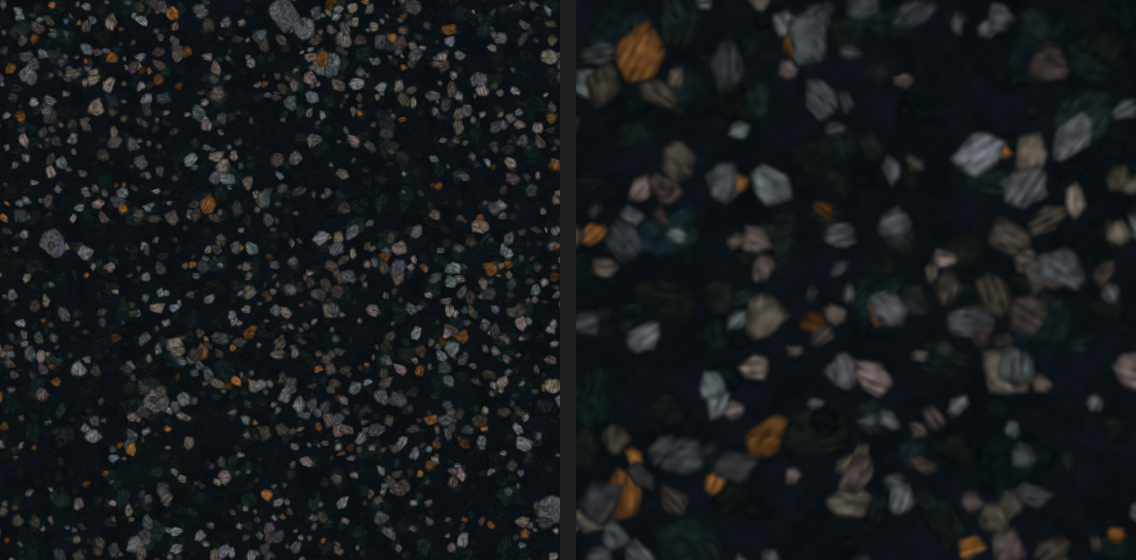
Left, the full canvas; right, a detail of the centre.
A Shadertoy shader for this texture:

```glsl
// Dark wet sand: pale, tan and amber mineral grains scattered over blue-black soil

float hash(vec2 p) {
    return fract(sin(dot(p, vec2(127.1, 311.7))) * 43758.5453);
}

float noise(vec2 p) {
    vec2 i = floor(p), f = fract(p);
    f = f * f * (3.0 - 2.0 * f);
    return mix(mix(hash(i), hash(i + vec2(1, 0)), f.x),
               mix(hash(i + vec2(0, 1)), hash(i + vec2(1, 1)), f.x), f.y);
}

mat2 rotate(float a) {
    return mat2(cos(a), sin(a), -sin(a), cos(a));
}

// Signed distance to an irregular polygon with softened corners
float pebble(vec2 p, float radius, vec2 id) {
    float sum = 0.0;
    for (int i = 0; i < 7; i++) {
        float k = float(i);
        float a = (k + 0.8 * hash(id + k * 3.1)) * 0.8976;
        float reach = radius * (0.72 + 0.4 * hash(id + k * 5.7 + 40.0));
        sum += exp(14.0 * (dot(p, vec2(cos(a), sin(a))) - reach) / radius);
    }
    return log(sum) * radius / 14.0;
}

// Dim teal and olive grains, barely lighter than the soil
vec3 dimColor(vec2 id) {
    vec3 tint = mix(vec3(0.055, 0.105, 0.12), vec3(0.10, 0.125, 0.115), hash(id + 11.3));
    return tint * mix(0.55, 1.15, hash(id + 17.9));
}

// Pale grains: mostly cool grey, some tan or mauve, a few amber
vec3 paleColor(vec2 id) {
    float kind = hash(id + 23.7);
    vec3 tint = mix(vec3(0.90, 1.02, 1.03), vec3(0.98, 1.0, 1.08), hash(id + 29.1));
    if (kind > 0.50) tint = vec3(1.08, 1.0, 0.88);
    if (kind > 0.78) tint = vec3(1.10, 0.97, 0.94);
    if (kind > 0.91) tint = vec3(1.35, 0.88, 0.45);
    return tint * mix(0.17, 0.40, pow(hash(id + 31.3), 1.3));
}

// One layer of jittered grains; radius is in cells, share is the filled part of cells
vec3 scatter(vec3 color, vec2 uv, float cells, float radius, float share, bool pale, float seed) {
    vec2 home = floor(uv * cells);
    for (int y = -1; y <= 1; y++)
    for (int x = -1; x <= 1; x++) {
        vec2 cell = home + vec2(x, y);
        vec2 id = cell + seed;
        vec2 center = cell + 0.5 + 0.7 * (vec2(hash(id + 1.7), hash(id + 5.3)) - 0.5);
        float clump = pale ? mix(0.35, 1.65, noise(center / cells * 8.0 + 3.0)) : 1.0;
        if (hash(id + 9.1) > share * clump) continue;

        vec2 p = rotate(6.2832 * hash(id + 13.9)) * (uv * cells - center);
        p.y *= mix(1.0, 1.6, hash(id + 19.3));
        float size = radius * mix(0.65, 1.15, hash(id + 27.7));
        if (length(p) > size * 1.8) continue;

        // Fine mineral streaks, a dim rim and a soft edge
        float d = pebble(p, size, id) / cells;
        float streak = noise(p / cells * vec2(130.0, 290.0) + id * 7.0);
        float fleck = noise(uv * 210.0 + seed);
        vec3 grain = pale ? paleColor(id) : dimColor(id);
        grain *= 0.62 + 0.48 * streak + 0.32 * fleck;
        grain *= mix(0.72, 1.0, smoothstep(0.0, -0.005, d));
        color = mix(color, grain, smoothstep(0.0022, -0.0022, d));
    }
    return color;
}

void mainImage(out vec4 fragColor, in vec2 fragCoord) {
    vec2 uv = fragCoord / iResolution.y;

    // Slightly uneven soil
    float soil = 0.5 * noise(uv * 35.0) + 0.5 * noise(uv * 150.0);
    vec3 color = vec3(0.044, 0.064, 0.083) * (0.75 + 0.5 * soil);

    // Dim grains beneath, then pale grains of several sizes
    color = scatter(color, uv, 24.0, 0.50, 0.40, false, 101.0);
    color = scatter(color, uv, 42.0, 0.48, 0.42, false, 211.0);
    color = scatter(color, uv, 15.0, 0.42, 0.045, true, 307.0);
    color = scatter(color, uv, 62.0, 0.46, 0.17, true, 401.0);
    color = scatter(color, uv, 37.0, 0.48, 0.27, true, 503.0);
    color = scatter(color, uv, 33.0, 0.44, 0.17, true, 607.0);

    // Faint overall speckle
    color *= 0.92 + 0.16 * noise(uv * 240.0 + 60.0);
    fragColor = vec4(color, 1.0);
}
```
